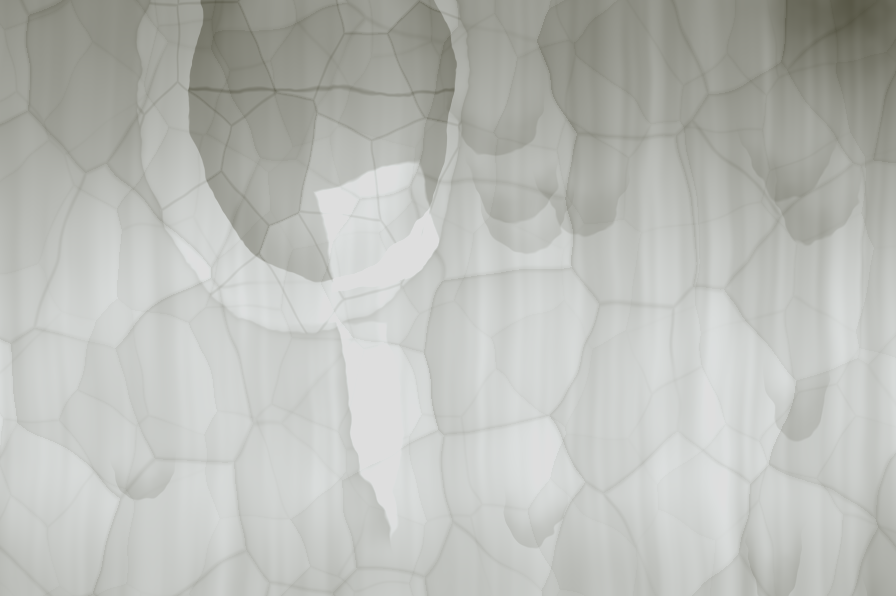
Write a WebGL 2 fragment shader that draws this texture.

```glsl
#version 300 es
precision highp float;
// Backlit pale onyx: pebble-like cells, vertical streaks and a chipped bowl-shaped fracture.
uniform vec2 u_resolution;
out vec4 fragColor;

float hash(vec2 p) {
  vec3 q = fract(vec3(p.xyx) * 0.1031);
  q += dot(q, q.yzx + 33.33);
  return fract((q.x + q.y) * q.z);
}

vec2 hash2(vec2 p) { return vec2(hash(p), hash(p + 71.7)); }

float noise(vec2 p) {
  vec2 i = floor(p), f = fract(p);
  f = f * f * (3.0 - 2.0 * f);
  return mix(mix(hash(i), hash(i + vec2(1, 0)), f.x),
             mix(hash(i + vec2(0, 1)), hash(i + vec2(1, 1)), f.x), f.y);
}

float fbm(vec2 p) {
  return 0.55 * noise(p) + 0.3 * noise(p * 2.1 + 9.0) + 0.15 * noise(p * 4.3 + 23.0);
}

vec2 warp(vec2 p, float scale, float amount) {
  return p + amount * (vec2(fbm(p * scale + 40.0), fbm(p * scale + 80.0)) - 0.5);
}

// Soft mask: 1 where d < 0
float inside(float d, float blur) { return 1.0 - smoothstep(-blur, blur, d); }

// Voronoi: x = distance to seam, y = random id, zw = offset to the cell centre
vec4 cells(vec2 p, float seed) {
  vec2 base = floor(p), f = fract(p), nearest = vec2(0), id = vec2(0);
  float best = 8.0, seam = 8.0;
  for (int j = -1; j <= 1; j++)
    for (int i = -1; i <= 1; i++) {
      vec2 g = vec2(i, j);
      vec2 r = g + 0.1 + 0.8 * hash2(base + g + seed) - f;
      if (dot(r, r) < best) { best = dot(r, r); nearest = r; id = base + g; }
    }
  for (int j = -2; j <= 2; j++)
    for (int i = -2; i <= 2; i++) {
      vec2 g = vec2(i, j);
      vec2 r = g + 0.1 + 0.8 * hash2(base + g + seed) - f;
      vec2 gap = r - nearest;
      if (dot(gap, gap) > 1e-4) seam = min(seam, dot(0.5 * (r + nearest), normalize(gap)));
    }
  return vec4(seam, hash(id + seed + 5.0), nearest);
}

// Light falling off to the top, the bottom edge and the corners
float lighting(vec2 p, float aspect) {
  float tone = mix(0.825, 0.57, smoothstep(0.35, 1.08, p.y));
  tone -= 0.07 * (1.0 - smoothstep(0.0, 0.22, p.y));
  float side = abs(p.x / aspect - 0.5) * 2.0;
  tone -= 0.045 * side * side;
  vec2 corner = (p - vec2(aspect - 0.06, 0.99)) / vec2(0.17, 0.11);
  tone -= 0.16 * exp(-dot(corner, corner)) * (0.6 + 0.8 * fbm(p * 14.0));
  return tone + 0.05 * (fbm(p * 3.0) - 0.5);
}

float streaks(vec2 p, float seed) {
  float broad = noise(vec2(p.x * 32.0 + seed * 9.0, p.y * 2.2));
  float fine = noise(vec2(p.x * 85.0, p.y * 3.5 + seed * 5.0));
  return 0.65 * broad + 0.35 * fine - 0.5;
}

// Pebbles with faint dark seams
float pebbles(vec2 p, vec2 scale, float seed) {
  vec4 c = cells(warp(p, 5.0, 0.07) * scale, seed);
  float visible = 0.35 + 0.65 * smoothstep(0.3, 0.65, noise(p * 6.0 + seed));
  float line = 1.0 - smoothstep(0.0, 0.03, c.x);
  float halo = exp(-c.x * 14.0);
  return 0.04 * (c.y - 0.5) - 0.03 * c.z - visible * (0.032 * line + 0.02 * halo);
}

// Scattered chips, shaded along a sharp lower rim
float chips(vec2 p, float aspect, float blur) {
  float tone = 0.0;
  vec2 rough = warp(p, 18.0, 0.035);
  for (int i = 0; i < 11; i++) {
    vec2 rnd = hash2(vec2(float(i) * 3.7, 12.0));
    vec2 q = (rough - rnd * vec2(aspect, 0.9)) / mix(vec2(0.04, 0.08), vec2(0.09, 0.17), rnd.yx);
    float d = length(q) - 1.0;
    tone -= 0.065 * inside(d, blur * 12.0) * smoothstep(-0.7, 0.0, d) * smoothstep(0.1, 0.8, -q.y);
  }
  return tone;
}

// Bowl with a pale rim and broken plates within
float bowl(vec2 p, float blur) {
  vec2 q = warp(warp(p, 6.0, 0.06), 28.0, 0.012);
  float outer = length((q - vec2(0.51, 0.86)) / vec2(0.28, 0.41)) - 1.0;
  float inner = length((q - vec2(0.545, 0.86)) / vec2(0.22, 0.32)) - 1.0;
  float hollow = inside(inner, blur * 4.0), whole = inside(outer, blur * 4.0);
  float tone = 0.055 * whole * (1.0 - hollow) - 0.04 * exp(-abs(outer) * 70.0);
  vec4 plate = cells(warp(p, 9.0, 0.02) * vec2(7.5, 6.0), 31.0);
  float cracks = 1.0 - smoothstep(0.0, 0.025, plate.x);
  tone += whole * (0.07 * (plate.y - 0.5) * hollow - 0.055 * cracks);
  tone -= hollow * (0.02 + 0.075 * smoothstep(-0.4, 0.0, inner));
  float ledge = abs(q.y - 0.845 + 0.05 * (q.x - 0.5));
  tone -= 0.09 * hollow * (1.0 - smoothstep(0.0, 0.006, ledge));
  vec2 slab = mat2(0.98, -0.2, 0.2, 0.98) * (q - vec2(0.637, 0.627));
  vec2 side = abs(slab) - vec2(0.085, 0.09);
  return tone + 0.13 * whole * inside(max(side.x, side.y), blur * 2.0);
}

// Pale splinter hanging below the bowl, shadowed on its left
float splinter(vec2 p, float blur) {
  vec2 q = warp(p, 16.0, 0.03);
  float width = 0.042 * smoothstep(0.08, 0.28, q.y);
  float x = q.x - mix(0.67, 0.607, q.y / 0.46);
  float span = smoothstep(0.06, 0.12, q.y) * inside(q.y - 0.46, blur * 2.0);
  float left = inside(x + width, blur * 1.5);
  float body = inside(abs(x) - width, blur * 1.5);
  return span * (0.045 * body - 0.08 * left * exp(min(x + width, 0.0) * 30.0));
}

void main() {
  float aspect = u_resolution.x / u_resolution.y, blur = 1.0 / u_resolution.y;
  vec2 p = gl_FragCoord.xy / u_resolution.y;
  float tone = lighting(p, aspect);
  tone += pebbles(p, vec2(5.4, 4.2), 3.0) + 0.45 * pebbles(p, vec2(8.5, 6.5), 17.0);
  float strength = 0.06 + 0.05 * smoothstep(0.75, 1.3, p.x) + 0.06 * (noise(p * 3.5) - 0.5);
  tone += strength * streaks(warp(p, 4.0, 0.03), floor(noise(p * 2.0)));
  tone += chips(p, aspect, blur) + bowl(p, blur) + splinter(p, blur) + 0.012;
  // Shadows lean warm, lights stay neutral
  vec3 colour = mix(vec3(0.45, 0.45, 0.40), vec3(0.80, 0.81, 0.80), (tone - 0.45) / 0.35);
  fragColor = vec4(clamp(colour, 0.0, 0.87), 1.0);
}
```
